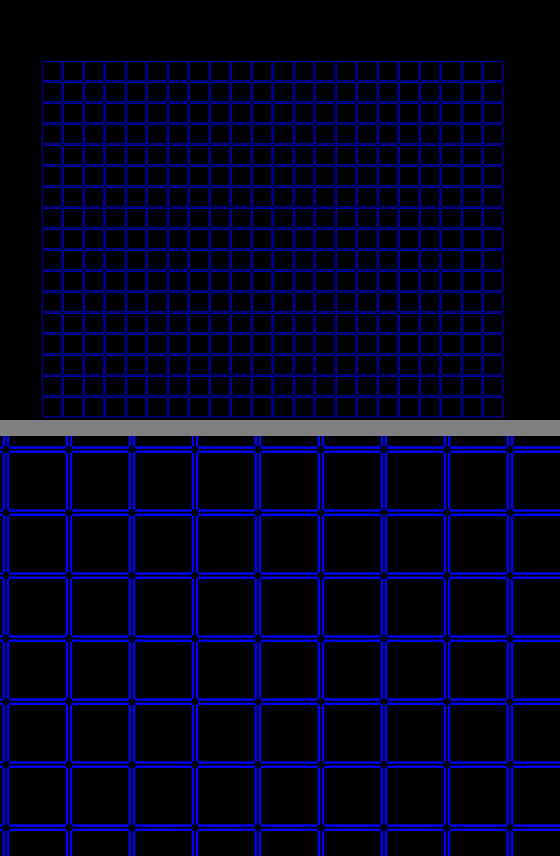
Top: the whole. Bottom: its middle third, enlarged.
A WebGL 2 fragment shader for this pattern:

```glsl
#version 300 es
precision highp float;

uniform vec2 u_resolution;
out vec4 outColor;

const vec2 GRID = vec2(22.0, 17.0);
const float PITCH = 30.0;

float hash(vec2 p) {
    return fract(sin(dot(p, vec2(12.9898, 78.233))) * 43758.5453);
}

// Share of a pixel covered, per axis, by the nearest repeat of a bar
vec2 barCoverage(vec2 p, float center, float halfWidth, float pixel) {
    vec2 cell = clamp(round((p - center) / PITCH), vec2(0.0), GRID - 1.0);
    vec2 d = p - center - cell * PITCH;
    vec2 low = max(d - 0.5 * pixel, vec2(-halfWidth));
    vec2 high = min(d + 0.5 * pixel, vec2(halfWidth));
    return clamp((high - low) / pixel, 0.0, 1.0);
}

void main() {
    // The canvas is 600 units high; the grid starts near the lower left
    float pixel = 600.0 / u_resolution.y;
    vec2 p = gl_FragCoord.xy * pixel - vec2(60.0, 4.0);

    // Thin square outlines with open corners
    vec2 edges = barCoverage(p, 0.5, 0.57, pixel) + barCoverage(p, 28.5, 0.57, pixel);
    vec2 sides = barCoverage(p, 14.5, 13.5, pixel);
    float outline = edges.x * sides.y + edges.y * sides.x;

    // Faint specks at the centers of a few cells in the top row
    vec2 cell = floor(p / PITCH);
    vec2 center = barCoverage(p, 14.5, 0.5, pixel);
    float speck = center.x * center.y * step(0.76, hash(cell)) * step(GRID.y - 1.5, cell.y);

    vec3 lineBlue = vec3(0.0, 0.0, 1.0);
    outColor = vec4(lineBlue * min(outline + 0.5 * speck, 1.0), 1.0);
}
```
